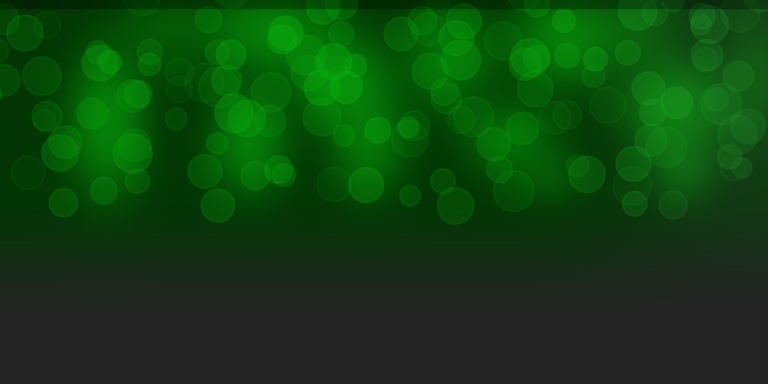
A Shadertoy shader for this background:

```glsl
// Green bokeh discs and soft glows over a backdrop that fades to charcoal below.

const vec3 CHARCOAL = vec3(0.142, 0.145, 0.142);
const vec3 DEEP_GREEN = vec3(0.008, 0.208, 0.012);
const vec3 MISTY_GREEN = vec3(0.060, 0.220, 0.070);
const vec3 GLOW_GREEN = vec3(0.020, 0.640, 0.035);
const vec3 DISC_GREEN = vec3(0.035, 0.720, 0.055);
const vec3 PALE_GREEN = vec3(0.150, 0.620, 0.190);

const int COLUMNS = 22;
const int ROWS = 6;

// Sine-free hash: one cell in, three values from 0 to 1 out
vec3 hash3(vec2 cell) {
    vec3 q = fract(vec3(cell.xyx) * vec3(0.1031, 0.1030, 0.0973));
    q += dot(q, q.yxz + 33.33);
    return fract((q.xxy + q.yzz) * q.zyx);
}

// Soft elliptical light with a Gaussian falloff
float glow(vec2 p, vec2 center, vec2 radius, float strength) {
    vec2 d = (p - center) / radius;
    return strength * exp(-dot(d, d));
}

// Broad lights behind the discs
float glowField(vec2 p) {
    float g = glow(p, vec2(0.28, 0.68), vec2(0.09, 0.16), 1.15);
    g += glow(p, vec2(0.43, 0.92), vec2(0.12, 0.11), 0.35);
    g += glow(p, vec2(0.71, 0.92), vec2(0.15, 0.10), 1.05);
    g += glow(p, vec2(0.65, 0.63), vec2(0.09, 0.12), 1.00);
    g += glow(p, vec2(0.89, 0.79), vec2(0.11, 0.10), 1.10);
    g += glow(p, vec2(0.96, 0.63), vec2(0.09, 0.12), 0.85);
    g += glow(p, vec2(1.17, 0.85), vec2(0.11, 0.12), 0.75);
    g += glow(p, vec2(1.33, 0.64), vec2(0.11, 0.09), 0.65);
    g += glow(p, vec2(1.43, 0.54), vec2(0.09, 0.07), 0.30);
    g += glow(p, vec2(1.47, 0.90), vec2(0.12, 0.11), 1.05);
    g += glow(p, vec2(1.66, 0.93), vec2(0.11, 0.11), 0.40);
    g += glow(p, vec2(1.76, 0.72), vec2(0.12, 0.11), 1.05);
    g += glow(p, vec2(1.78, 0.56), vec2(0.08, 0.08), 0.50);
    g += glow(p, vec2(1.97, 0.80), vec2(0.10, 0.16), 0.38);
    return g;
}

// Vertical fade from charcoal to green, mistier toward the right
vec3 backdrop(vec2 p, float mist) {
    float rise = smoothstep(0.155, 0.50, p.y - 0.02 * mist);
    return mix(CHARCOAL, mix(DEEP_GREEN, MISTY_GREEN, mist), rise);
}

// Translucent disc with a thin, lighter rim; returns its coverage
float disc(float d, float opacity, float blur) {
    float fill = 1.0 - smoothstep(-blur, blur, d);
    float rim = 1.0 - smoothstep(0.0, 0.003 + blur, abs(d + 0.002));
    return fill * (opacity + 0.07 * rim);
}

// Jittered grid of discs across the upper half, brighter inside the glows
vec3 addDiscs(vec3 color, vec2 p, float mist, float blur) {
    vec3 tint = mix(DISC_GREEN, PALE_GREEN, mist);
    vec2 spacing = vec2(2.0 / float(COLUMNS), 0.090);
    for (int row = 0; row < ROWS; row++) {
        for (int column = 0; column < COLUMNS; column++) {
            vec2 cell = vec2(column, row);
            vec3 jitter = hash3(cell + 7.0);
            vec2 center = (cell + 1.7 * jitter.xy - 0.35) * spacing + vec2(0.0, 0.490);
            float d = length(p - center) - mix(0.028, 0.055, jitter.z);
            if (d > blur) continue;
            float opacity = mix(0.03, 0.20, hash3(cell + 61.0).x);
            opacity += 0.16 * min(glowField(center), 1.0);
            color = mix(color, tint, disc(d, opacity, blur));
        }
    }
    return color;
}

void mainImage(out vec4 fragColor, in vec2 fragCoord) {
    // Canvas units: x from 0 to 2, y from 0 to 1
    vec2 p = fragCoord / iResolution.xy * vec2(2.0, 1.0);
    float blur = 1.0 / iResolution.y;
    float mist = smoothstep(1.35, 2.0, p.x);

    vec3 color = backdrop(p, mist);
    vec3 light = mix(GLOW_GREEN, PALE_GREEN, 0.5 * mist);
    color = mix(color, light, 1.0 - exp(-glowField(p)));
    color = addDiscs(color, p, mist, blur);

    // Shaded strip along the top edge
    color *= 1.0 - 0.30 * smoothstep(-blur, blur, p.y - 0.976);

    fragColor = vec4(color, 1.0);
}
```
